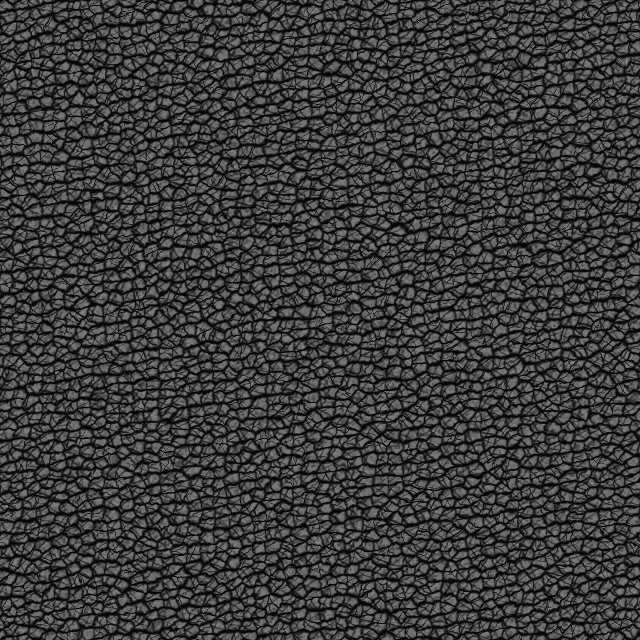
Reproduce this texture procedurally as a WebGL 1 fragment shader.

```glsl
precision highp float;
// Dark grey pebbled leather: small split grains parted by black creases.
uniform vec2 u_resolution;

vec2 hash2(vec2 p) {
  vec3 q = fract(p.xyx * vec3(0.1031, 0.1030, 0.0973));
  q += dot(q, q.yzx + 33.33);
  return fract((q.xx + q.yz) * q.zy);
}

float noise(vec2 p) {
  vec2 cell = floor(p);
  vec2 f = fract(p);
  f = f * f * (3.0 - 2.0 * f);
  float low = mix(hash2(cell).x, hash2(cell + vec2(1.0, 0.0)).x, f.x);
  float high = mix(hash2(cell + vec2(0.0, 1.0)).x, hash2(cell + 1.0).x, f.x);
  return mix(low, high, f.y);
}

vec2 noise2(vec2 p) {
  return vec2(noise(p), noise(p + 57.3)) - 0.5;
}

vec2 grainCentre(vec2 cell) {
  return cell + 0.5 + 0.76 * (hash2(cell + 200.0) - 0.5);
}

// Distance to the crease wall, with the grain's cell, centre from p and size.
float creaseDistance(vec2 p, out vec2 grainCell, out vec2 toGrain, out float size) {
  vec2 home = floor(p);
  grainCell = home;
  toGrain = vec2(8.0);
  for (int j = -1; j <= 1; j++) {
    for (int i = -1; i <= 1; i++) {
      vec2 cell = home + vec2(float(i), float(j));
      vec2 toCentre = grainCentre(cell) - p;
      if (dot(toCentre, toCentre) < dot(toGrain, toGrain)) {
        toGrain = toCentre;
        grainCell = cell;
      }
    }
  }
  float wall = 1.0;
  size = 2.0;
  for (int j = -2; j <= 2; j++) {
    for (int i = -2; i <= 2; i++) {
      if (i == 0 && j == 0) continue;
      vec2 cell = grainCell + vec2(float(i), float(j));
      vec2 toCentre = grainCentre(cell) - p;
      vec2 across = toCentre - toGrain;
      float gap = length(across);
      vec2 normal = across / gap;
      // Sideways creases are wider; close neighbours share a narrower one.
      float width = mix(-0.03, 0.05, abs(normal.y));
      float edge = dot(0.5 * (toCentre + toGrain), normal);
      wall = min(wall, edge / mix(1.0, gap, 0.85) - width);
      size = min(size, gap);
    }
  }
  return wall;
}

// Two slanted cracks cut a grain into wedges; returns the height left over.
float crackHeight(vec2 grainCell, vec2 toGrain, float size) {
  float height = 1.0;
  for (int k = 0; k < 2; k++) {
    float side = float(k) * 2.0 - 1.0;
    vec2 random = hash2(grainCell + 70.0 + 40.0 * float(k));
    float angle = side * mix(0.3, 1.3, random.x);
    vec2 normal = vec2(-sin(angle), cos(angle));
    float offset = 0.26 * side * (0.4 + random.y);
    float edge = abs(dot(toGrain, normal) / size + offset);
    float depth = mix(0.45, 0.85, fract(random.y * 7.0));
    height *= 1.0 - depth * (1.0 - smoothstep(0.0, 0.15, edge));
  }
  return height;
}

void main() {
  vec2 uv = gl_FragCoord.xy / u_resolution.y;

  // Creases climb gently to the right, with slight bends and ragged sides.
  vec2 p = uv + 0.01 * noise2(uv * 6.0);
  p += 0.0035 * noise2(uv * 130.0) + 0.0022 * noise2(uv * 250.0);
  p.y -= 0.13 * p.x;
  p = p * vec2(48.0, 61.0) + 20.0;

  vec2 grainCell;
  vec2 toGrain;
  float size;
  float wall = creaseDistance(p, grainCell, toGrain, size);
  float height = smoothstep(-0.02, 0.18, wall);
  height *= crackHeight(grainCell, toGrain, size);

  // Worn tops carry fine flecks and shallow pits.
  float fleck = noise(uv * 330.0) - 0.5;
  float pit = smoothstep(0.55, 0.95, noise(uv * 210.0 + 40.0));
  float top = 0.435 + 0.13 * fleck - 0.14 * pit;

  gl_FragColor = vec4(vec3(mix(0.025, top, height)), 1.0);
}
```
